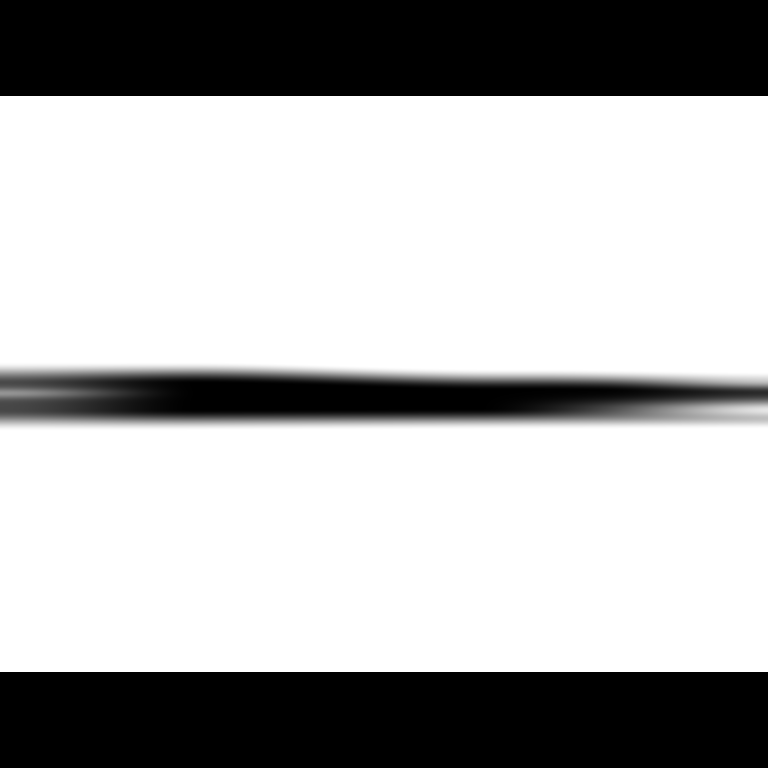
Write a Shadertoy shader that draws this background.

```glsl
// A soft black brush stroke crosses a white field between two black bars.
// The stroke is the span between two blurred edge curves, thinned toward
// both ends by pale streaks with a Gaussian profile.

const vec3 PAPER = vec3(1.0);
const vec3 INK = vec3(0.0);

const float BAR_HEIGHT = 0.125;
const float EDGE_BLUR = 0.014;      // half width of the stroke's soft edge

const float TOP_LEFT = 0.515;       // upper edge at the left end
const float TOP_DIP = 0.009;        // drop of the upper edge past the centre
const float TOP_TILT = 0.004;       // further drop toward the right end
const float BOTTOM_LEFT = 0.452;
const float BOTTOM_TILT = 0.003;    // rise of the lower edge to the right

// Streaks: height, thickness, strength
const vec3 LEFT_STREAK = vec3(0.488, 0.007, 0.30);
const vec3 RIGHT_LOWER_STREAK = vec3(0.466, 0.013, 0.80);
const vec3 RIGHT_UPPER_STREAK = vec3(0.503, 0.008, 0.35);
const float LEFT_FADE = 0.28;       // even thinning at the left end
const float RIGHT_FADE = 0.12;      // even thinning at the right end

float streak(float y, vec3 shape) {
    float d = (y - shape.x) / shape.y;
    return shape.z * exp(-d * d);
}

// Coverage of the stroke between its two blurred edges
float strokeMask(vec2 p) {
    float top = TOP_LEFT - TOP_DIP * smoothstep(0.25, 0.65, p.x)
              - TOP_TILT * smoothstep(0.70, 1.0, p.x);
    float bottom = BOTTOM_LEFT + BOTTOM_TILT * p.x;
    float below = 1.0 - smoothstep(top - EDGE_BLUR, top + EDGE_BLUR, p.y);
    float above = smoothstep(bottom - EDGE_BLUR, bottom + EDGE_BLUR, p.y);
    return below * above;
}

// Paper showing through the thin ends of the stroke
float inkThinning(vec2 p) {
    float left = 1.0 - smoothstep(0.0, 0.26, p.x);
    float rightLower = smoothstep(0.62, 1.04, p.x);
    float rightUpper = smoothstep(0.78, 1.02, p.x);
    float thinning = left * (LEFT_FADE + streak(p.y, LEFT_STREAK));
    thinning += rightLower * streak(p.y, RIGHT_LOWER_STREAK);
    thinning += rightUpper * (RIGHT_FADE + streak(p.y, RIGHT_UPPER_STREAK));
    return clamp(thinning, 0.0, 1.0);
}

void mainImage(out vec4 fragColor, in vec2 fragCoord) {
    vec2 p = fragCoord / iResolution.xy;
    float pixel = 1.0 / iResolution.y;

    // Brush stroke
    float ink = strokeMask(p) * (1.0 - inkThinning(p));
    vec3 color = mix(PAPER, INK, ink);

    // Bars along the top and bottom
    float edgeDistance = min(p.y, 1.0 - p.y) - BAR_HEIGHT;
    float field = smoothstep(-0.5 * pixel, 0.5 * pixel, edgeDistance);
    color = mix(INK, color, field);

    fragColor = vec4(color, 1.0);
}
```
